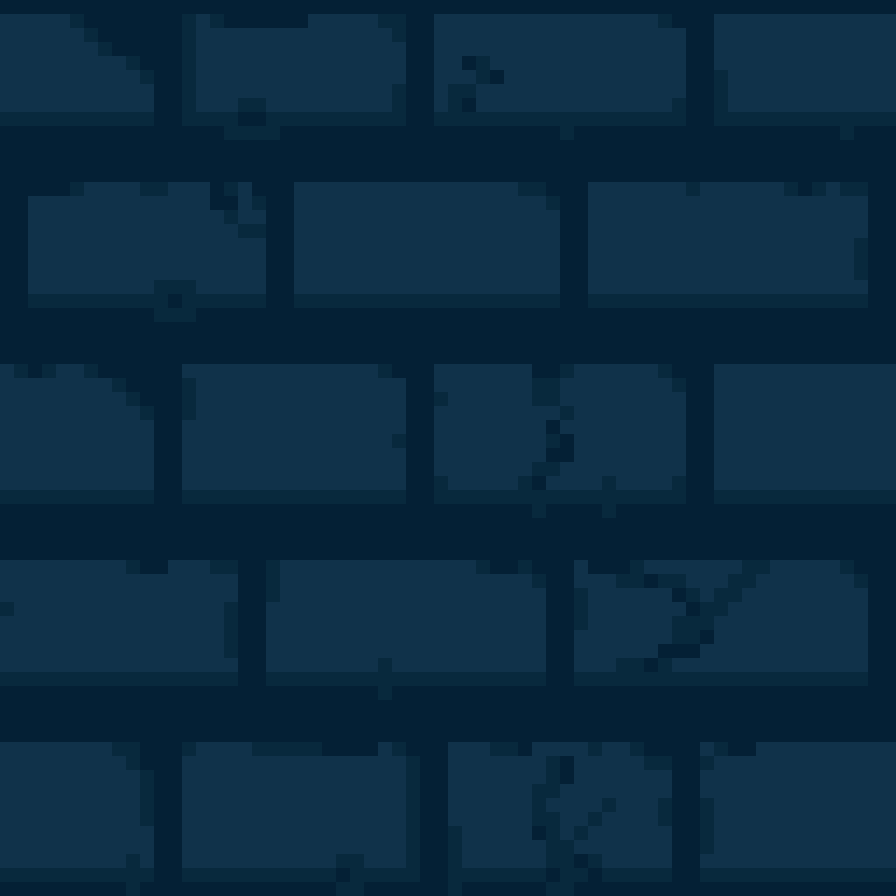
Reproduce this texture procedurally as a WebGL 1 fragment shader.

```glsl
precision highp float;
// Dark blue pixel-art brick wall: five staggered rows of three worn bricks on
// a 64 x 64 cell grid that tiles. Rows and joints come from formulas; gradient
// noise wears the edges, and one brick per row carries a bent, branching crack.

uniform vec2 u_resolution;

#define GRID 64.0
#define ROW_PITCH 13.0
#define WEAR 0.22
#define CRACK_WIDTH 0.62
#define FACE vec3(0.063, 0.196, 0.290)
#define SHADE vec3(0.033, 0.160, 0.238)
#define MORTAR vec3(0.016, 0.127, 0.208)

float hash(vec2 p) {
  return fract(sin(dot(p, vec2(127.1, 311.7))) * 43758.5);
}

vec2 gradient(vec2 p) {
  float angle = 6.2832 * hash(p);
  return vec2(cos(angle), sin(angle));
}

float gradientNoise(vec2 p) {
  vec2 i = floor(p), f = fract(p);
  vec2 u = f * f * (3.0 - 2.0 * f), e = vec2(1.0, 0.0);
  float low = mix(dot(gradient(i), f), dot(gradient(i + e), f - e), u.x);
  float high = mix(dot(gradient(i + e.yx), f - e.yx), dot(gradient(i + 1.0), f - 1.0), u.x);
  return mix(low, high, u.y);
}

// Centres of the three vertical joints in a row
vec3 jointCentres(float row, float odd) {
  vec3 j = mix(vec3(12.0, 30.0, 50.0), vec3(-1.0, 18.0, 40.0), odd);
  if (row == 1.0) j += vec3(1.0, 2.0, 1.0);
  if (row == 4.0) j += vec3(0.0, 1.0, -1.0);
  return j;
}

// Crack of a row: apex x, bend, first and last line
vec4 crackShape(float row) {
  if (row < 1.0) return vec4(3.0, -0.4, 3.0, 8.0);
  if (row < 2.0) return vec4(15.0, -0.15, 0.0, 3.0);
  if (row < 3.0) return vec4(8.5, -0.08, 0.0, 9.0);
  if (row < 4.0) return vec4(8.5, -0.4, 0.0, 7.0);
  return vec4(6.0, 0.2, 1.0, 9.0);
}

vec3 addCrack(vec3 colour, vec2 p, float row) {
  vec4 c = crackShape(row);
  float y = p.y - 4.0, slope = 2.0 * c.y * y;
  float path = c.x + c.y * y * y + 0.5 * sin(2.1 * p.y + row);
  float d = abs(p.x - path) / sqrt(1.0 + slope * slope);
  float grain = hash(p + row * 17.0);
  if (p.y >= c.z && p.y <= c.w) {
    if (d < CRACK_WIDTH) colour = grain > 0.4 ? MORTAR : SHADE;
    else if (d < 1.2 && grain < 0.25) colour = SHADE;
  }
  // Rising side branch on the lower rows
  float along = p.x - c.x;
  float branch = abs(along + p.y - 4.0 - 5.0 * (row - 3.0));
  if (row > 2.0 && along > 0.0 && along < 5.5 && branch < 0.6) colour = SHADE;
  return colour;
}

vec3 brickColour(vec2 p, vec2 size, float row, float k) {
  float seed = row * 7.3 + k * 3.1 + 0.4;
  float topWear = gradientNoise(vec2(p.x * 0.23, seed));
  float baseWear = gradientNoise(vec2(p.x * 0.37 + 9.0, seed));
  float sideWear = gradientNoise(vec2(p.y * 0.29 + 20.0, seed + step(size.x * 0.5, p.x) * 40.0));

  // Joints, and crumbs just below the brick
  if (p.x < 0.0 || p.x >= size.x || p.y < 0.0) return MORTAR;
  if (p.y >= size.y)
    return p.y < size.y + 1.0 && baseWear > WEAR + 0.08 ? SHADE : MORTAR;

  // Face with shaded base and worn edges
  vec3 colour = FACE;
  vec2 fromEnd = size - 1.0 - p;
  if (min(p.x, fromEnd.x) < 0.5 && sideWear > WEAR * 0.6) colour = SHADE;
  if (p.y < 0.5 && topWear > WEAR) colour = topWear > WEAR + 0.1 ? MORTAR : SHADE;
  if (fromEnd.y < 1.5 && baseWear > WEAR + 0.1) colour = SHADE;
  if (fromEnd.y < 0.5) colour = baseWear > WEAR + 0.16 ? MORTAR : SHADE;

  // Chipped upper right corner, deepest on the bricks across the seam
  float odd = mod(row, 2.0);
  float chip = k > 1.5 && odd < 0.5 ? 3.4 - 0.6 * row : 1.2 * hash(vec2(row, k)) - 0.3;
  float corner = fromEnd.x * 0.7 + p.y + 0.8 * (hash(p + seed) - 0.5);
  if (corner < chip) colour = MORTAR;
  else if (corner < chip + 0.9) colour = SHADE;

  float crackedBrick = odd > 0.5 ? row - 1.0 : 1.0;
  return k == crackedBrick ? addCrack(colour, p, row) : colour;
}

vec3 wallColour(vec2 uv) {
  vec2 cell = floor(fract(vec2(uv.x, 1.0 - uv.y)) * GRID);
  float row = floor((cell.y + 0.5) / ROW_PITCH), odd = mod(row, 2.0);
  float top = ROW_PITCH * row + step(1.0, abs(row - 1.5));
  float bottom = floor(9.0 + 13.5 * row);

  // Choose the brick, wrapping the last one across the seam
  vec3 j = jointCentres(row, odd);
  float x = cell.x < j.x ? cell.x + GRID : cell.x;
  float k = step(j.y, x) + step(j.z, x);
  float seamGap = row == 1.0 ? 2.0 : 1.0;
  float left = k < 0.5 ? j.x + seamGap : (k < 1.5 ? j.y : j.z) + 1.0;
  float right = k < 0.5 ? j.y - 1.0 : (k < 1.5 ? j.z - 1.0 : j.x + GRID - seamGap);
  return brickColour(vec2(x - left, cell.y - top), vec2(right - left, bottom - top), row, k);
}

void main() {
  // Four samples smooth the cell edges at any size
  vec3 sum = vec3(0.0);
  for (int i = 0; i < 4; i++) {
    vec2 offset = vec2(mod(float(i), 2.0), floor(float(i) * 0.5)) * 0.5 - 0.25;
    sum += wallColour((gl_FragCoord.xy + offset) / u_resolution);
  }
  gl_FragColor = vec4(sum * 0.25, 1.0);
}
```
